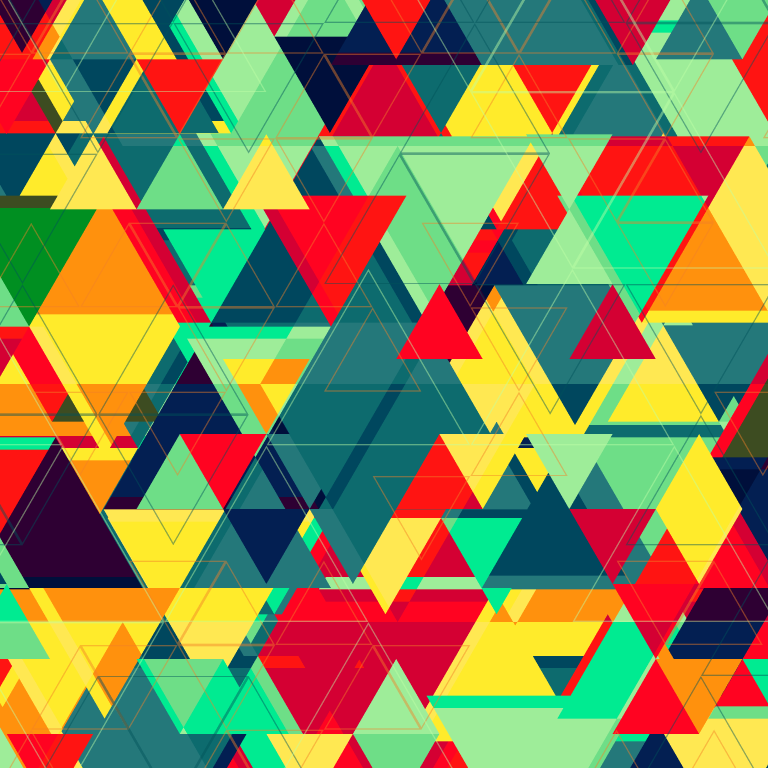
Write a WebGL 1 fragment shader that draws this background.

```glsl
precision highp float;
// Overlapping flat triangles of several sizes in vivid colours, crossed by fine triangular outlines.

uniform vec2 u_resolution;

float hash(vec3 c) {
  return fract(sin(dot(c, vec3(12.99, 78.23, 37.72))) * 4375.5);
}

// Equilateral grid of unit height: returns barycentric distances, sets the cell id.
vec3 triangleGrid(vec2 p, float layer, out vec3 id) {
  vec3 axes = vec3(p.y, dot(p, vec2(0.86603, -0.5)), dot(p, vec2(-0.86603, -0.5)));
  vec3 f = fract(axes);
  float up = step(f.x + f.y + f.z, 1.5);
  id = vec3(floor(axes.xy), up + 2.0 * layer);
  return mix(1.0 - f, f, up);
}

vec3 pickTone(float tone, vec3 a, vec3 b, vec3 c) {
  return tone < 0.5 ? a : (tone < 1.5 ? b : c);
}

// Colour family by share of the area, then one of its three tones.
vec3 palette(float key, float tone) {
  if (key < 0.26) return pickTone(tone, vec3(1.0, 0.01, 0.13), vec3(0.83, 0.0, 0.2), vec3(1.0, 0.08, 0.07));
  if (key < 0.48) return pickTone(tone, vec3(0.0, 0.92, 0.57), vec3(0.43, 0.87, 0.53), vec3(0.62, 0.93, 0.6));
  if (key < 0.71) return pickTone(tone, vec3(0.0, 0.28, 0.37), vec3(0.14, 0.47, 0.48), vec3(0.05, 0.42, 0.43));
  if (key < 0.88) return pickTone(tone, vec3(1.0, 0.57, 0.05), vec3(1.0, 0.92, 0.17), vec3(1.0, 0.91, 0.32));
  if (key < 0.96) return pickTone(tone, vec3(0.01, 0.12, 0.32), vec3(0.18, 0.0, 0.2), vec3(0.0, 0.06, 0.23));
  return pickTone(tone, vec3(0.2, 0.27, 0.11), vec3(0.0, 0.56, 0.13), vec3(0.24, 0.3, 0.13));
}

vec3 scene(vec2 p) {
  vec3 id;
  float key = 0.0;
  float tone = 0.0;

  // Scattered triangles, each layer covering part of those below
  for (int i = 0; i < 6; i++) {
    float layer = float(i);
    float height = 0.09 + 0.19 * fract(layer * 0.618 + 0.95);
    vec2 shift = vec2(0.37, 0.23) * layer + 3.1;
    vec3 bary = triangleGrid((p + shift) / height, layer, id);
    float cluster = 0.2 * sin(id.x * 1.3 + layer) * sin(id.y * 1.7 + layer);
    if (i == 0 || hash(id) < height * 2.0 + cluster) {
      // Only smaller triangles reach the rarest family
      key = fract(dot(id, vec3(0.755, 0.57, 0.309))) * (height > 0.19 ? 0.95 : 1.0);
      tone = floor(3.0 * hash(id + 5.0));

      // Contrasting strip along one side of the larger triangles
      float side = hash(id + 9.0);
      float edge = side < 0.33 ? bary.x : (side < 0.66 ? bary.y : bary.z);
      if (height > 0.16 && edge * height < 0.016) {
        tone += 1.0;
        key = fract(key + 0.27 * step(0.75, hash(id + 13.0)));
      }
    }
  }

  // Large shifted triangles change the tone where they overlap
  triangleGrid((p + vec2(1.63, 2.29)) / 0.31, 8.0, id);
  tone += step(0.5, hash(id));
  vec3 color = palette(key, mod(tone, 3.0));

  // Fine outlines
  for (int i = 0; i < 3; i++) {
    float k = float(i);
    float height = 0.11 + 0.06 * k;
    vec3 bary = triangleGrid((p + vec2(0.71, 0.47) * (k + 2.0)) / height, k + 10.0, id);
    float edge = min(bary.x, min(bary.y, bary.z)) * height;
    vec3 ink = pickTone(k, vec3(0.95, 0.5, 0.15), vec3(0.0, 0.32, 0.35), vec3(0.75, 1.0, 0.65));
    float line = step(edge, 0.0017) * step(hash(id), 0.32);
    color = mix(color, ink, 0.45 * line);
  }
  return color;
}

void main() {
  // Nine samples per pixel smooth every edge
  vec3 sum = vec3(0.0);
  for (int y = 0; y < 3; y++) {
    for (int x = 0; x < 3; x++) {
      vec2 offset = (vec2(float(x), float(y)) - 1.0) / 3.0;
      sum += scene((gl_FragCoord.xy + offset) / min(u_resolution.x, u_resolution.y));
    }
  }
  gl_FragColor = vec4(sum / 9.0, 1.0);
}
```
